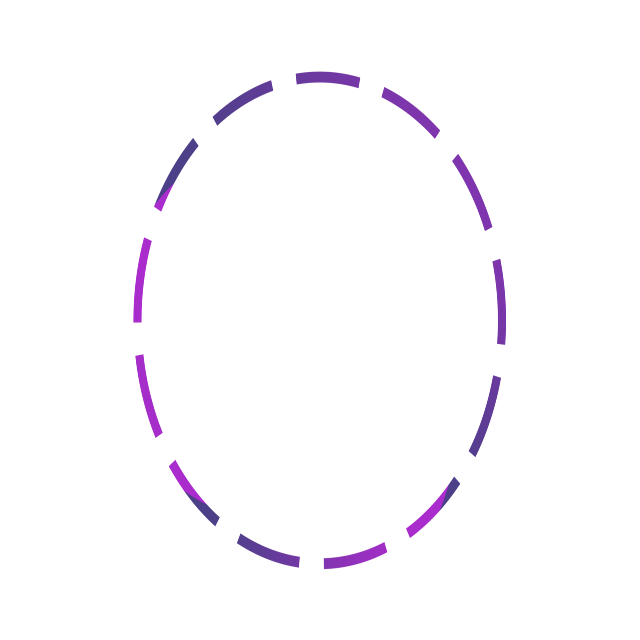
Give the GLSL for this background, as a three.js fragment shader.

```glsl
varying vec2 vUv;

const vec3 PAPER = vec3(1.0);
const vec3 INDIGO = vec3(0.298, 0.25, 0.533);
const vec3 MAGENTA = vec3(0.667, 0.173, 0.804);

const vec2 CENTER = vec2(0.4996, 0.4994);
const float SQUASH = 0.749;        // ellipse width over height
const float RADIUS = 0.3802;       // vertical radius of the stroke's middle
const float HALF_WIDTH = 0.0085;

// Angles in degrees, counterclockwise from the right
const float DASH_COUNT = 13.0;
const float DASH_CENTER = 4.35;
const float DASH_HALF = 10.0;
const float SEAM_UPPER_LEFT = 148.5;
const float SEAM_LOWER_LEFT = 227.0;
const float SEAM_LOWER_RIGHT = 313.2;
const float SEAM_SLANT = 3.8;
const float RIGHT_PEAK = 0.53;

// Antialiased coverage of the negative side of a distance
float cover(float d, float pixel) {
  return 1.0 - smoothstep(-0.7 * pixel, 0.7 * pixel, d);
}

// Right sweep: indigo to a half blend and back
float rightBlend(float angle) {
  float rise = smoothstep(-50.0, 15.0, angle);
  float fall = 1.0 - smoothstep(55.0, 145.0, angle);
  return RIGHT_PEAK * rise * fall;
}

// Blend around the ring, with slanted seams where sweeps meet
float sweepBlend(float angle, float across, float pixelAngle) {
  float slant = SEAM_SLANT * across;
  float bottom = smoothstep(230.0, 306.0, angle);
  float left = 1.0 - 0.06 * smoothstep(165.0, 200.0, angle)
                   * (1.0 - smoothstep(200.0, 222.0, angle));
  float blend = rightBlend(angle);
  blend = mix(left, blend, cover(angle - SEAM_UPPER_LEFT - slant, pixelAngle));
  blend = mix(bottom, blend, cover(angle - SEAM_LOWER_LEFT + slant, pixelAngle));
  return mix(rightBlend(angle - 360.0), blend,
             cover(angle - SEAM_LOWER_RIGHT + 0.85 * slant, pixelAngle));
}

void main() {
  // Unsquash the ellipse into a circle
  vec2 p = (vUv - CENTER) / vec2(SQUASH, 1.0);
  float r = max(length(p), 0.0001);
  float angle = mod(degrees(atan(p.y, p.x)) + 360.0, 360.0);
  float pixel = fwidth(vUv.y);

  // Ring and repeated dashes
  float ring = abs(r - RADIUS) - HALF_WIDTH;
  float period = 360.0 / DASH_COUNT;
  float local = mod(angle - DASH_CENTER + 0.5 * period, period) - 0.5 * period;
  float dash = radians(abs(local) - DASH_HALF) * r;
  float mask = cover(ring, pixel) * cover(dash, pixel);

  // Stroke colour
  float across = clamp((r - RADIUS) / HALF_WIDTH, -1.0, 1.0);
  float blend = sweepBlend(angle, across, degrees(pixel / r) * 2.0);
  vec3 stroke = mix(INDIGO, MAGENTA, blend);

  gl_FragColor = vec4(mix(PAPER, stroke, mask), 1.0);
}
```
